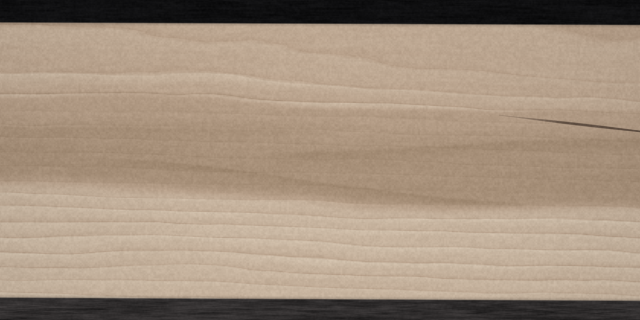
Write a WebGL 1 fragment shader that draws this texture.

```glsl
precision highp float;
uniform vec2 u_resolution;

const vec3 PALE_WOOD = vec3(0.785, 0.715, 0.635);
const vec3 MID_WOOD = vec3(0.71, 0.62, 0.535);
const vec3 HEART_WOOD = vec3(0.625, 0.535, 0.445);
const vec3 CRACK_COLOR = vec3(0.29, 0.23, 0.19);
const vec3 BLACK_CLOTH = vec3(0.06, 0.06, 0.065);
const vec3 GREY_CLOTH = vec3(0.18, 0.17, 0.17);

float hash(vec2 p) {
  vec3 q = fract(vec3(p.xyx) * 0.1031);
  q += dot(q, q.yzx + 33.33);
  return fract((q.x + q.y) * q.z);
}

float noise(vec2 p) {
  vec2 i = floor(p), f = fract(p);
  f = f * f * (3.0 - 2.0 * f);
  float low = mix(hash(i), hash(i + vec2(1.0, 0.0)), f.x);
  float high = mix(hash(i + vec2(0.0, 1.0)), hash(i + 1.0), f.x);
  return mix(low, high, f.y);
}

float fbm(vec2 p) {
  float sum = 0.0, gain = 0.5;
  for (int i = 0; i < 4; i++) {
    sum += gain * (noise(p) - 0.5);
    p = p * 2.03 + 17.0;
    gain *= 0.5;
  }
  return sum;
}

// Growth ring: slowly brightens upward, then ends in a fine dark line
float ringTone(float v, float x) {
  float f = fract(v);
  float id = floor(v);
  float strength = 0.4 + 0.6 * hash(vec2(id, 3.0));
  strength *= 0.55 + 0.7 * noise(vec2(x * 2.0, id * 7.3));
  float glow = f * f * f * (1.0 - smoothstep(0.93, 1.0, f));
  float line = exp(-f * 11.0) * smoothstep(0.0, 0.05, f);
  return strength * (0.34 * glow - 0.6 * line);
}

// Soft streak with one crisp side, fading in and out along x
float streak(vec2 p, float curveY, float start, float end, float width) {
  float d = p.y - curveY;
  float side = d > 0.0 ? width * 0.3 : width;
  float fade = smoothstep(start, start + 0.2, p.x) * (1.0 - smoothstep(end - 0.25, end, p.x));
  return exp(-d * d / (side * side)) * fade;
}

// Lightness of the wood: 0 heartwood, 0.5 middle, 1 pale sapwood
float woodTone(vec2 p) {
  float wave = 0.05 * fbm(vec2(p.x * 1.6, p.y * 5.0));
  float y = p.y + wave;
  float heartTop = 0.70 - 0.045 * smoothstep(0.4, 1.2, p.x);
  float heartBase = 0.435 - 0.085 * smoothstep(0.1, 1.5, p.x);
  float aboveBase = smoothstep(heartBase - 0.025, heartBase + 0.035, y);
  float belowTop = 1.0 - smoothstep(heartTop - 0.012, heartTop + 0.008, y);
  float core = 1.0 - smoothstep(heartTop - 0.14, heartTop - 0.03, y);
  float heart = aboveBase * belowTop;

  float sapwood = mix(0.86, 0.61, smoothstep(0.35, 0.7, y));
  float tone = mix(sapwood, mix(0.36, 0.13, core), heart);

  float spacing = 18.0 + 5.0 * noise(vec2(2.0, p.y * 3.0));
  float v = (y + 0.03 * p.x) * spacing + 0.5 * fbm(vec2(p.x * 0.9, p.y * 14.0));
  tone += ringTone(v, p.x) * mix(1.0, 0.3, heart);

  // Long bands and thin fibres
  tone += 0.22 * fbm(vec2(p.x * 1.1, (y + 0.02 * p.x) * 26.0));
  tone += 0.14 * fbm(vec2(p.x * 7.0, y * 110.0));

  // Cathedral figure in the heartwood
  float upper = 0.515 + 0.045 * smoothstep(0.8, 1.9, p.x);
  float lower = 0.505 - 0.145 * smoothstep(0.2, 1.7, p.x);
  tone -= 0.20 * streak(p, upper + wave * 0.3, 0.75, 2.3, 0.026);
  tone -= 0.20 * streak(p, lower + wave * 0.3, 0.3, 1.75, 0.016);
  tone -= 0.14 * streak(p, 0.60 - 0.01 * p.x, -0.3, 1.1, 0.020);
  return tone;
}

// Tapered crack running in from the right edge
float crackMask(vec2 p, float pixel) {
  float d = abs(p.y - (0.64 - 0.115 * (p.x - 1.56)));
  float along = smoothstep(1.56, 1.80, p.x);
  float width = 0.0035 * along * (1.0 - 0.5 * smoothstep(1.85, 2.0, p.x));
  float body = 1.0 - smoothstep(width * 0.3, width + pixel, d);
  return body * (0.15 + 0.65 * along) * step(1.56, p.x);
}

vec3 woodColor(vec2 p, float pixel) {
  float tone = woodTone(p);
  vec3 color = mix(HEART_WOOD, MID_WOOD, clamp(tone * 2.0, -0.4, 1.0));
  color = mix(color, PALE_WOOD, clamp(tone * 2.0 - 1.0, 0.0, 1.3));
  color = mix(color, CRACK_COLOR, crackMask(p, pixel));
  vec2 corner = (p - vec2(1.0, 0.45)) * vec2(0.9, 0.8);
  return color * (1.02 - 0.06 * dot(corner, corner));
}

vec3 clothColor(vec2 p) {
  float weave = fbm(vec2(p.x * 14.0, p.y * 150.0)) + 0.6 * fbm(p * vec2(3.0, 25.0));
  vec3 color = mix(GREY_CLOTH, BLACK_CLOTH, step(0.5, p.y));
  return color * (1.0 + 0.9 * weave);
}

void main() {
  float pixel = 1.0 / u_resolution.y;
  vec2 p = gl_FragCoord.xy * pixel;

  // Board edges lean slightly downward to the right
  float boardTop = 0.930 - 0.004 * p.x;
  float boardBase = 0.070 - 0.005 * p.x;
  float inside = min(boardTop - p.y, p.y - boardBase);
  float board = smoothstep(-pixel, pixel, inside);
  vec3 wood = woodColor(p, pixel) * (0.86 + 0.14 * smoothstep(0.0, 0.012, inside));
  vec3 color = mix(clothColor(p), wood, board);

  // Fine mottled grain
  float grain = noise(p * 210.0) + noise(p * 120.0 + 40.0) - 1.0;
  color += grain * mix(0.018, 0.032, board);
  gl_FragColor = vec4(clamp(color, 0.0, 1.0), 1.0);
}
```
